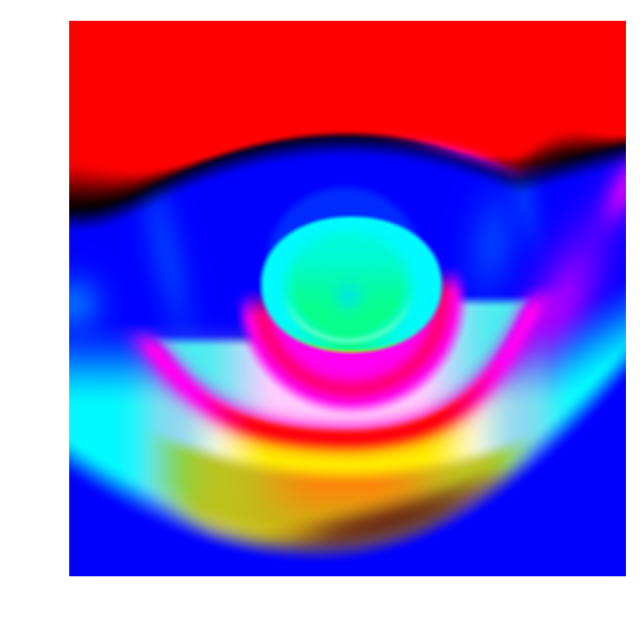
A WebGL 2 fragment shader for this background:

```glsl
#version 300 es
precision highp float;
// A square panel on white: a red sky over a blue field, with nested
// glowing bowls around a turquoise disc. Soft masks made from parabolas,
// quartic arcs and ellipses are painted over each other from back to front.
#define PANEL_MIN vec2(0.1081, 0.0337)
#define PANEL_MAX vec2(0.9780, 0.9325)
#define DISC_CENTER vec2(0.507, 0.475)
#define DISC_RADII vec2(0.163, 0.123)
#define BOWL_CENTER vec2(0.507, 0.500)
#define ARC_DEPTH 0.750
#define SWEEP_DEPTH 0.960

uniform vec2 u_resolution;
out vec4 outColor;

const vec3 BLUE = vec3(0.0, 0.0, 1.0);
const vec3 CYAN = vec3(0.0, 0.98, 1.0);
const vec3 MAGENTA = vec3(1.0, 0.0, 0.95);
const vec3 RED = vec3(1.0, 0.0, 0.06);
const vec3 YELLOW = vec3(1.0, 0.93, 0.0);
const vec3 PURPLE = vec3(0.60, 0.0, 1.0);

float bell(float v, float width) { return exp(-v * v / (width * width)); }

// Soft elliptical spot, turned by an angle
float spot(vec2 p, vec2 center, vec2 radii, float angle) {
  float c = cos(angle), s = sin(angle);
  vec2 q = mat2(c, -s, s, c) * (p - center) / radii;
  return exp(-dot(q, q));
}

float softMin(float a, float b, float k) {
  float h = max(k - abs(a - b), 0.0) / k;
  return min(a, b) - h * h * k * 0.25;
}

float horizon(float x) {
  float arch = 0.207 + 0.74 * (x - 0.5) * (x - 0.5);
  float y = softMin(arch, 0.268 - 0.277 * (x - 0.834), 0.015);
  return softMin(y, 0.342, 0.04);
}

// Blue field with pale wisps and violet wings
vec3 field(vec2 p) {
  vec3 col = BLUE;
  float wisps = 0.20 * spot(p, vec2(0.175, 0.42), vec2(0.035, 0.15), -0.22)
    + 0.22 * spot(p, vec2(0.76, 0.40), vec2(0.045, 0.09), 0.15)
    + 0.15 * spot(p, vec2(0.82, 0.32), vec2(0.025, 0.08), -0.2)
    + 0.38 * spot(p, vec2(0.01, 0.51), vec2(0.05, 0.05), 0.0);
  float halo = length((p - vec2(0.495, 0.44)) / vec2(0.145, 0.145));
  wisps += 0.17 * smoothstep(1.05, 0.88, halo);
  col.g += wisps;
  col = mix(col, PURPLE, spot(p, vec2(0.88, 0.52), vec2(0.055, 0.15), 0.42));
  return mix(col, vec3(0.75, 0.0, 1.0), spot(p, vec2(1.0, 0.30), vec2(0.03, 0.07), 0.5));
}

// Large lower bowl: cyan flanks, cream and yellow core, olive floor
vec3 sweep(vec3 col, vec2 p) {
  float x = p.x - 0.45;
  float outer = p.y + mix(0.76, 1.08, smoothstep(-0.1, 0.1, x)) * x * x;
  float inside = smoothstep(SWEEP_DEPTH + 0.02, SWEEP_DEPTH - 0.06, outer);
  float d = abs(p.x - 0.5);
  float top = p.y + 0.6 * max(p.x - 0.87, 0.0);
  float cover = inside * smoothstep(0.53, 0.70, top);
  vec3 glow = mix(vec3(1.0, 0.98, 0.86), CYAN, smoothstep(0.22, 0.42, d));
  glow = mix(glow, vec3(0.55, 0.78, 0.95), 0.65 * bell(d - 0.31, 0.06));
  glow = mix(YELLOW, glow, smoothstep(0.13, 0.25, d));
  col = mix(col, glow, cover);

  vec3 floorColor = mix(vec3(0.98, 0.53, 0.04), vec3(0.74, 0.76, 0.12), smoothstep(0.04, 0.22, d));
  floorColor = mix(floorColor, vec3(0.38, 0.88, 0.36), smoothstep(0.22, 0.37, d));
  floorColor = mix(floorColor, vec3(0.75, 0.74, 0.08), 0.6 * smoothstep(0.83, 0.91, p.y));
  float shade = smoothstep(-0.05, 0.025, p.y - 0.915 + 0.27 * (p.x - 0.5));
  floorColor = mix(floorColor, vec3(0.29, 0.0, 0.10), shade * smoothstep(0.28, 0.50, p.x));
  float floorMask = smoothstep(-0.022, 0.018, p.y - 0.82 + 0.6 * d * d);
  floorMask *= smoothstep(0.12, 0.22, p.x - 0.5 * max(p.y - 0.83, 0.0));
  floorMask *= smoothstep(0.86, 0.76, p.x) * inside;
  return mix(col, floorColor, floorMask);
}

// Red arc holding a pale bowl, then the round magenta bowl
vec3 bowls(vec3 col, vec2 p) {
  float x = p.x - 0.5, d = abs(x), d2 = d * d;
  vec2 bend = mix(vec2(0.6, 6.0), vec2(1.0, 10.0), smoothstep(-0.06, 0.06, x));
  float s = p.y + bend.x * d2 + bend.y * d2 * d2 - ARC_DEPTH;
  float slope = 2.0 * bend.x * d + 4.0 * bend.y * d * d2;
  float dist = s / sqrt(1.0 + slope * slope);
  float rim = mix(0.575, 0.503, smoothstep(-0.1, 0.1, x));
  float below = smoothstep(rim - 0.012, rim + 0.015, p.y);
  vec3 pale = mix(vec3(1.0, 0.80, 1.0), vec3(0.30, 0.93, 0.94), smoothstep(0.12, 0.27, d));
  col = mix(col, pale, below * smoothstep(0.0, -0.025, dist));
  vec3 arcColor = mix(RED, MAGENTA, smoothstep(0.15, 0.29, d));
  arcColor = mix(arcColor, MAGENTA, 0.8 * smoothstep(-0.004, -0.022, dist));
  col = mix(col, arcColor, bell(dist, 0.025) * smoothstep(rim - 0.035, rim + 0.025, p.y));

  float r = length(p - BOWL_CENTER);
  vec3 pink = mix(MAGENTA, vec3(1.0, 0.0, 0.50), bell(r - 0.163, 0.018));
  return mix(col, pink, smoothstep(0.215, 0.182, r) * smoothstep(0.455, 0.52, p.y + 0.12 * x));
}

// Turquoise disc with a green core and a pale inner crescent
vec3 disc(vec3 col, vec2 p) {
  vec2 q = abs((p - DISC_CENTER) / DISC_RADII);
  float r = pow(pow(q.x, 2.1) + pow(q.y, 2.1), 1.0 / 2.1);
  float inner = length((p - vec2(0.501, 0.475)) / vec2(0.122, 0.106));
  vec3 core = mix(vec3(0.0, 0.98, 0.85), vec3(0.03, 1.0, 0.55), smoothstep(0.40, 0.53, p.y));
  core = mix(core, vec3(0.0, 0.92, 0.85), spot(p, vec2(0.501, 0.495), vec2(0.025), 0.0));
  float low = smoothstep(0.48, 0.57, p.y);
  vec3 body = mix(core, CYAN, smoothstep(0.72, 1.08, inner) * (1.0 - low * bell(p.x - 0.5, 0.07)));
  body = mix(body, vec3(0.40, 1.0, 0.80), 0.7 * low * bell(inner - 0.95, 0.06));
  body = mix(body, vec3(0.65, 0.90, 0.15), smoothstep(0.92, 1.0, r) * low * bell(p.x - 0.5, 0.09));
  return mix(col, body, smoothstep(1.04, 0.95, r));
}

// Red sky fading through black into the blue field
vec3 sky(vec3 col, vec2 p) {
  float edge = p.y - horizon(p.x);
  float fade = 0.012 + 0.085 * bell(p.x, 0.13) + 0.05 * bell(p.x - 0.88, 0.09);
  col *= smoothstep(-0.012, 0.045, edge);
  float red = smoothstep(0.006, -fade, edge);
  float tint = bell(edge, 0.012) * bell(p.x - 0.72, 0.10);
  return col + vec3(red, 0.0, 0.0) + tint * vec3(0.45, 0.0, 0.45);
}

void main() {
  vec2 uv = gl_FragCoord.xy / u_resolution;
  uv.y = 1.0 - uv.y;
  vec2 p = (uv - PANEL_MIN) / (PANEL_MAX - PANEL_MIN);
  vec3 col = sky(disc(bowls(sweep(field(p), p), p), p), p);
  vec2 pixel = 1.0 / u_resolution;
  vec2 inset = min(uv - PANEL_MIN, PANEL_MAX - uv) / pixel;
  vec2 cover = clamp(inset + 0.5, 0.0, 1.0);
  outColor = vec4(mix(vec3(1.0), clamp(col, 0.0, 1.0), cover.x * cover.y), 1.0);
}
```
